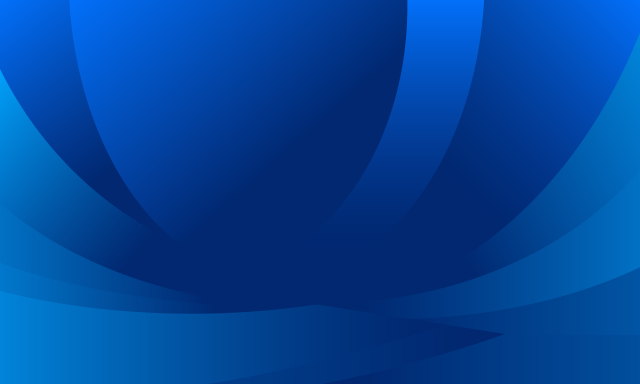
This background is drawn by a Shadertoy shader. Its source:

```glsl
// Overlapping blue bowls and sweeping ribbons with soft gradients

const vec3 NAVY  = vec3(0.005, 0.155, 0.44);
const vec3 AZURE = vec3(0.01, 0.44, 0.98);
const vec3 CYAN  = vec3(0.005, 0.62, 0.97);

// Shade from navy towards a tint, with a falloff curve
vec3 shade(vec3 tint, float amount, float curve) {
    return mix(NAVY, tint, pow(clamp(amount, 0.0, 1.0), curve));
}

// Antialiased coverage of a signed distance (negative is inside)
float coverage(float dist) {
    return clamp(0.5 - dist * iResolution.y, 0.0, 1.0);
}

// Lower half of an ellipse, extended straight upwards
float bowl(vec2 p, vec2 center, vec2 radii) {
    vec2 d = (p - center) / radii;
    d.y = max(d.y, 0.0);
    float k = length(d);
    return coverage((k - 1.0) * k / (length(d / radii) + 1e-4));
}

// Right side: stacked bands around the large bowl
vec3 rightSide(vec2 p) {
    vec3 col = shade(CYAN, 0.61 * (p.x - 1.043), 1.0);
    vec3 floorCol = shade(CYAN, 0.45 * (p.x - 0.935), 1.0);
    col = mix(col, floorCol, coverage(0.872 - p.y));

    vec3 lowBand = mix(NAVY, CYAN, 0.62 * pow(max(p.x - 0.913, 0.0) / 0.757, 1.3));
    col = mix(col, lowBand, bowl(p, vec2(1.022, 0.207), vec2(1.043, 0.624)));

    vec3 highBand = shade(CYAN, 0.78 + 1.01 * (p.x - 1.67) - 0.55 * (p.y - 0.109), 1.0);
    col = mix(col, highBand, bowl(p, vec2(0.848, -0.015), vec2(1.0, 0.804)));

    vec3 inner = shade(AZURE, 1.0 + 1.01 * (p.x - 1.67 - p.y), 1.4);
    return mix(col, inner, bowl(p, vec2(0.761, -0.522), vec2(1.022, 1.326)));
}

// Left side: three cyan bands fading towards the center
vec3 leftSide(vec2 p) {
    vec3 col = shade(CYAN, 0.68 - 1.2 * p.x, 1.0);

    vec3 midBand = shade(CYAN, 0.62 - 1.15 * p.x, 1.0);
    col = mix(col, midBand, bowl(p, vec2(0.804, 0.478), vec2(1.043, 0.324)));

    vec3 highBand = shade(CYAN, 1.0 - 1.33 * p.x - 1.1 * (p.y - 0.196), 1.1);
    col = mix(col, highBand, bowl(p, vec2(0.804, 0.059), vec2(1.043, 0.739)));

    vec3 inner = shade(AZURE, 1.0 - 1.15 * p.x - 1.47 * p.y, 1.1);
    return mix(col, inner, bowl(p, vec2(0.826, -0.289), vec2(0.935, 1.0)));
}

// Bottom ribbon, tapering to a dark tip on the right
vec3 addRibbon(vec3 col, vec2 p) {
    float tip = 1.317 - p.x;
    float fold = 1.109 - p.x;
    float topEdge = 0.796 + 0.157 * (p.x - 0.848);
    float lowEdge = 0.87 + tip * (0.35 - 0.161 * tip);
    float foldEdge = 0.863 + fold * (0.32 - 0.138 * fold);

    vec3 ribbon = mix(NAVY, CYAN, 0.78 * pow(max(1.0 - p.x / 1.13, 0.0), 1.35));
    vec3 underside = shade(CYAN, 0.3 * (1.217 - p.x), 1.0);
    ribbon = mix(ribbon, underside, coverage(foldEdge - p.y));

    float mask = coverage(topEdge - p.y) * coverage(p.y - lowEdge);
    mask *= 1.0 - bowl(p, vec2(0.5, 0.289), vec2(1.087, 0.528));
    return mix(col, ribbon, mask);
}

void mainImage(out vec4 fragColor, in vec2 fragCoord) {
    // Canvas heights, with y measured down from the top
    vec2 uv = fragCoord / iResolution.xy;
    vec2 p = vec2(uv.x * 1.67, 1.0 - uv.y);

    vec3 col = mix(leftSide(p), rightSide(p), smoothstep(0.78, 0.87, p.x));
    col = addRibbon(col, p);

    // Central bowl: bright crescent with a darkening disc over it
    vec3 crescent = shade(AZURE, 1.0 - p.y / 0.674, 1.6);
    vec3 disc = shade(AZURE, 1.0 - 0.97 * (p.x - 0.18) - 1.1 * p.y, 1.0);
    vec3 center = mix(crescent, disc, bowl(p, vec2(0.52, 0.017), vec2(0.543, 0.707)));
    col = mix(col, center, bowl(p, vec2(0.722, -0.065), vec2(0.543, 0.793)));

    fragColor = vec4(col, 1.0);
}
```
